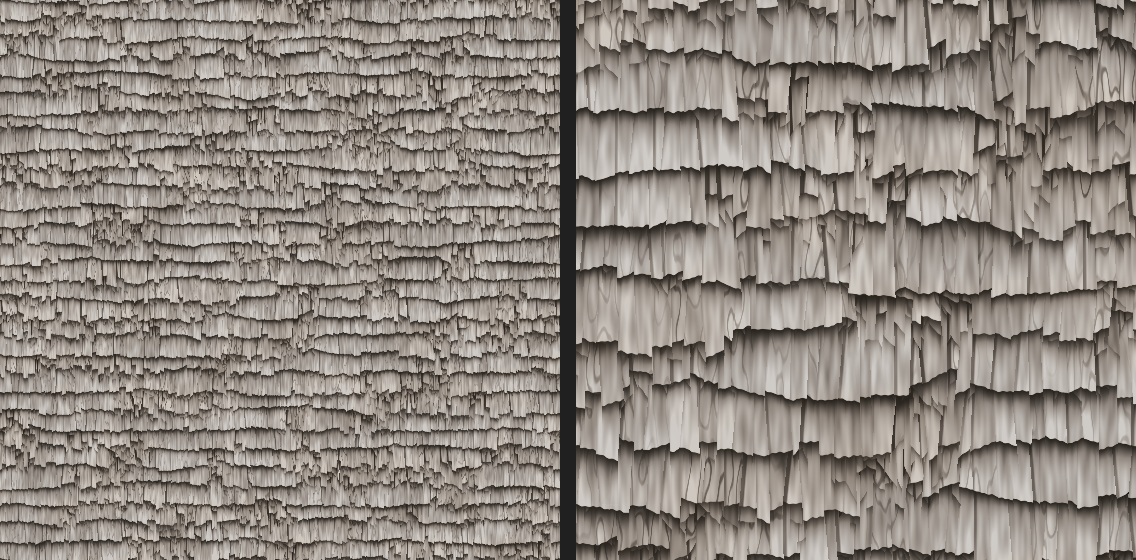
Left, the full canvas; right, a detail of the centre.
This texture is drawn by a WebGL 2 fragment shader. Its source:

```glsl
#version 300 es
precision highp float;
precision highp int;
// Weathered wooden shake roof: 30 courses of thin, ragged grey slats that tile seamlessly.
// Each course is a fringe, a layer of shakes and loose splinters, composited from the lower
// courses to the upper ones. Tone is built as a scalar, then mapped to a colour ramp.

uniform vec2 u_resolution;
out vec4 fragColor;

const float COURSES = 30.0;        // rows up the canvas
const float SHAKES = 98.0;         // slats across one course
const float SPLINTERS = 180.0;     // thin strips across one fringe
const float BUNDLE = 7.0;          // neighbouring slats cut to a similar length
const vec2 GRAIN = vec2(290.0, 44.0);
const vec2 FIBRE = vec2(150.0, 34.0);
const vec2 PATCHES = vec2(7.0, 15.0);
const vec2 STAINS = vec2(9.0, 15.0);
const float SHADOW_REACH = 0.24;   // in course heights
const float BASE_TONE = 0.83;
const vec3 DARK = vec3(0.15, 0.13, 0.11);
const vec3 MIDDLE = vec3(0.56, 0.525, 0.495);
const vec3 LIGHT = vec3(0.77, 0.75, 0.73);
const vec3 WARM = vec3(1.0, 0.985, 0.965);

vec2 hash2(vec2 cell) {
    uvec2 q = uvec2(ivec2(floor(cell + 0.5))) * 1664525u + 1013904223u;
    for (int i = 0; i < 2; i++) {
        q.x += q.y * 1664525u;
        q.y += q.x * 1664525u;
        q ^= q >> 16;
    }
    return vec2(q & 0xffffu) / 65535.0;
}

float gradientAt(vec2 cell, vec2 offset, vec2 period) {
    float angle = 6.2832 * hash2(mod(cell, period) + 300.0).x;
    return dot(vec2(cos(angle), sin(angle)), offset);
}

// Periodic gradient noise, roughly -0.7 to 0.7
float gradientNoise(vec2 p, vec2 period) {
    vec2 c = floor(p), f = p - c;
    vec2 w = f * f * f * (f * (f * 6.0 - 15.0) + 10.0);
    vec2 e = vec2(1.0, 0.0);
    float low = mix(gradientAt(c, f, period), gradientAt(c + e, f - e, period), w.x);
    float high = mix(gradientAt(c + e.yx, f - e.yx, period),
                     gradientAt(c + 1.0, f - 1.0, period), w.x);
    return mix(low, high, w.y);
}

// Irregular, slightly leaning joint between two slats
float seam(float index, float columns, float seed, float v) {
    vec2 r = hash2(vec2(mod(index, columns), seed));
    return index + 0.65 * (r.x - 0.5) + 0.7 * (r.y - 0.5) * (clamp(v, -0.3, 1.0) - 0.4);
}

float wearAt(vec2 p) {
    float n = gradientNoise(p * PATCHES, PATCHES)
            + 0.8 * gradientNoise(p * PATCHES * 2.0, PATCHES * 2.0);
    return smoothstep(-0.35, 0.5, n);
}

// Lays one layer over the tone; fringe is 1 for splinters, 0 for shakes.
// Splinters at half a course are loose and show only where the roof is worn.
float layCourse(float tone, vec2 p, float course, float fringe) {
    float row = mod(course, COURSES);
    float columns = mix(SHAKES, SPLINTERS, fringe);
    float seed = 2.0 * row + 64.0 * fringe;
    float loose = 2.0 * fract(course);
    float v = p.y * COURSES - course;
    float u = p.x * columns;
    float wear = wearAt(vec2(p.x, (row + 0.5) / COURSES));

    // Slat that holds this point
    float id = floor(u);
    if (u < seam(id, columns, seed, v)) id -= 1.0;
    else if (u > seam(id + 1.0, columns, seed, v)) id += 1.0;
    float left = seam(id, columns, seed, v);
    float right = seam(id + 1.0, columns, seed, v);
    float across = (u - left) / max(right - left, 0.1) - 0.5;
    float slat = mod(id, columns);
    vec2 cut = hash2(vec2(slat, seed + 128.0));
    vec2 look = hash2(vec2(slat, seed + 256.0));
    float grain = gradientNoise(p * GRAIN + vec2(0.0, 40.0 * look.y), GRAIN);
    float fibre = gradientNoise(p * FIBRE + vec2(0.0, 30.0 * look.x), FIBRE);

    // Height of the lower tip: long wave, shared bundle step, single raggedness
    float sag = 0.4 * gradientNoise(vec2(p.x * 8.0, row + 0.5), vec2(8.0, COURSES));
    vec2 group = hash2(vec2(floor(slat / BUNDLE), row + 400.0));
    float shakeTip = 0.26 * (group.x - 0.5) + (cut.x - 0.5) * mix(0.08, 0.45, wear)
                   + 0.7 * wear * smoothstep(0.68, 1.0, cut.y) + 0.26 * (look.x - 0.5) * across;
    float splinterTip = mix(0.18, -0.05, wear) + (cut.x - 0.5) * mix(0.3, 0.75, wear)
                      + (cut.y - 0.5) * 0.6 * across
                      + loose * (0.95 * (1.0 - wear) + 0.6 * step(0.4, look.x));
    float inside = v - sag - mix(shakeTip, splinterTip, fringe) + 0.05 * grain;

    // Shadow cast on whatever lies below: crisp at the edge, uneven along the course
    float lift = 0.5 + gradientNoise(vec2(p.x * 16.0, row + 0.5), vec2(16.0, COURSES));
    float depth = mix(mix(0.98, 0.82, wear), 0.55, fringe);
    float reach = SHADOW_REACH * mix(0.6, 1.5, clamp(lift, 0.0, 1.0)) * (1.0 - 0.4 * fringe);
    tone *= 1.0 - depth * exp(-pow(max(-inside, 0.0) / reach, 1.4));

    // Wood: flat slat tint, grain streaks, bleached tip
    float wood = BASE_TONE + 0.34 * (look.y - 0.5) + 0.42 * grain + 0.22 * fibre
               - 0.03 * wear - 0.15 * fringe - 0.1 * across;
    wood += 0.1 * (1.0 - smoothstep(0.0, 0.7, inside));

    // Thin splits along the fibre, only in some slats
    float split = 1.0 - smoothstep(0.02, 0.09, abs(fibre + 0.15 * grain));
    wood *= 1.0 - split * smoothstep(0.5, 0.9, cut.x) * mix(0.3, 0.65, wear);

    // Joints: mostly hairlines, now and then an open dark gap
    float open = smoothstep(0.5, 0.95, cut.y) * mix(0.5, 1.0, wear);
    float joint = smoothstep(0.25 * open, mix(0.14, 0.36, open), u - left);
    wood *= mix(mix(0.78, 0.08, open), 1.0, joint);

    float blur = 0.6 * COURSES / u_resolution.y;
    return mix(tone, wood, smoothstep(-blur, blur, inside));
}

void main() {
    vec2 p = gl_FragCoord.xy / u_resolution;
    float base = floor(p.y * COURSES);
    float tone = 0.1;
    for (int i = -1; i <= 1; i++) {
        float course = base + float(i);
        tone = layCourse(tone, p, course, 1.0);
        tone = layCourse(tone, p, course, 0.0);
        tone = layCourse(tone, p, course + 0.5, 1.0);
    }
    tone *= 1.0 + 0.24 * gradientNoise(p * STAINS, STAINS);

    // Ramp from shadow to bleached wood, browner in worn patches
    vec3 color = mix(DARK, MIDDLE, clamp(tone * 2.0, 0.0, 1.0));
    color = mix(color, LIGHT, clamp(tone * 2.0 - 1.0, 0.0, 1.2));
    color *= mix(vec3(1.0), WARM, wearAt(p));
    fragColor = vec4(color, 1.0);
}
```
